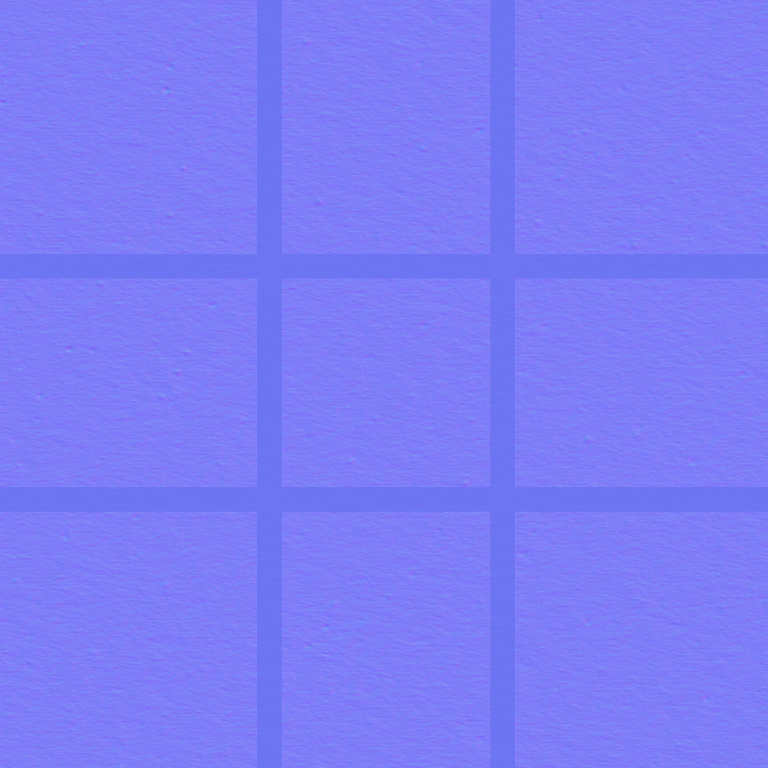
A WebGL 1 fragment shader for this texture map:

```glsl
precision highp float;

uniform vec2 u_resolution;

const vec3 PANEL_COLOR = vec3(0.497, 0.493, 0.972);
const vec3 BAND_COLOR = vec3(0.428, 0.459, 0.949);
const vec2 GRID_CENTER = vec2(0.5027, 0.5016);
const float BAND_OFFSET = 0.1518;       // grid centre to each band centre
const float BAND_HALF_WIDTH = 0.0161;
const float CROSSING_LIFT = 0.07;       // crossings fade towards the panels
const float RIM_WIDTH = 0.0018;
const float RIM_LIGHT = 0.006;

const vec2 FINE_CELLS = vec2(170.0, 340.0);
const vec2 MID_CELLS = vec2(75.0, 190.0);
const vec2 BROAD_CELLS = vec2(42.0, 70.0);
const vec2 DENT_CELLS = vec2(120.0, 170.0);
const vec2 FINE_RELIEF = vec2(0.011, 0.018);
const vec2 MID_RELIEF = vec2(0.006, 0.012);
const vec2 BROAD_RELIEF = vec2(0.005, 0.006);
const vec2 DENT_RELIEF = vec2(0.030, 0.045);
const float DENT_SHARE = 0.008;
const float BAND_RELIEF = 0.28;
const vec2 WEAVE_COUNT = vec2(170.0, 205.0);
const vec2 WEAVE_RELIEF = vec2(0.009, 0.009);
const float TAU = 6.28319;

vec3 hash3(vec2 p) {
  vec3 q = vec3(dot(p, vec2(127.1, 311.7)),
                dot(p, vec2(269.5, 183.3)),
                dot(p, vec2(419.2, 371.9)));
  return fract(sin(q) * 43758.55);
}

// Slope of a field of round bumps, one per cell; only a share of cells is used
vec2 bumpSlope(vec2 p, float share) {
  vec2 cell = floor(p);
  vec2 slope = vec2(0.0);
  for (int j = -1; j <= 1; j++) {
    for (int i = -1; i <= 1; i++) {
      vec2 id = cell + vec2(float(i), float(j));
      vec3 h = hash3(id);
      vec2 d = p - id - h.xy;
      float w = max(0.0, 1.0 - dot(d, d));
      float used = step(hash3(id + 57.3).x, share);
      slope -= used * (2.0 * h.z - 1.0) * 6.0 * w * w * d;
    }
  }
  return slope;
}

// Woven threads that fade in and out over the surface
vec2 weaveSlope(vec2 uv) {
  vec2 bend = vec2(sin(uv.y * 23.0), sin(uv.x * 31.0 + 2.0 * sin(uv.y * 9.0)));
  vec2 patchy = 0.5 + 0.5 * sin(uv * vec2(67.0, 53.0) + 2.0 * sin(uv.yx * 17.0));
  return sin(TAU * uv * WEAVE_COUNT + 0.7 * bend) * patchy;
}

vec2 surfaceSlope(vec2 uv) {
  // Short shallow waves keep the streaks from running dead level
  vec2 p = uv + vec2(0.0, 0.0009 * sin(uv.x * 71.0 + 3.0 * sin(uv.y * 43.0)));
  vec2 slope = FINE_RELIEF * bumpSlope(p * FINE_CELLS, 1.0);
  slope += MID_RELIEF * bumpSlope(p * MID_CELLS + 31.0, 1.0);
  slope += BROAD_RELIEF * bumpSlope(p * BROAD_CELLS + 73.0, 1.0);
  slope += DENT_RELIEF * bumpSlope(p * DENT_CELLS + 11.0, DENT_SHARE);
  return slope + WEAVE_RELIEF * weaveSlope(uv);
}

void main() {
  vec2 uv = gl_FragCoord.xy / u_resolution;
  vec2 pixel = 1.0 / u_resolution;

  // Signed distance to the nearest band on each axis
  vec2 edge = abs(abs(uv - GRID_CENTER) - BAND_OFFSET) - BAND_HALF_WIDTH;
  vec2 bands = 1.0 - smoothstep(-0.5 * pixel, 0.5 * pixel, edge);
  float band = max(bands.x, bands.y);
  float crossing = bands.x * bands.y;

  // Flat tone with a faint light rim around each panel
  vec3 color = mix(PANEL_COLOR, BAND_COLOR, band * (1.0 - CROSSING_LIFT * crossing));
  float rim = 1.0 - smoothstep(0.0, RIM_WIDTH, min(edge.x, edge.y));
  color += RIM_LIGHT * rim * (1.0 - band);

  // Relief tints red and green, and steep slopes lose a little blue
  vec2 slope = surfaceSlope(uv) * mix(1.0, BAND_RELIEF, band);
  color.rg += slope;
  color.b -= 2.0 * dot(slope, slope);

  gl_FragColor = vec4(clamp(color, 0.0, 1.0), 1.0);
}
```
